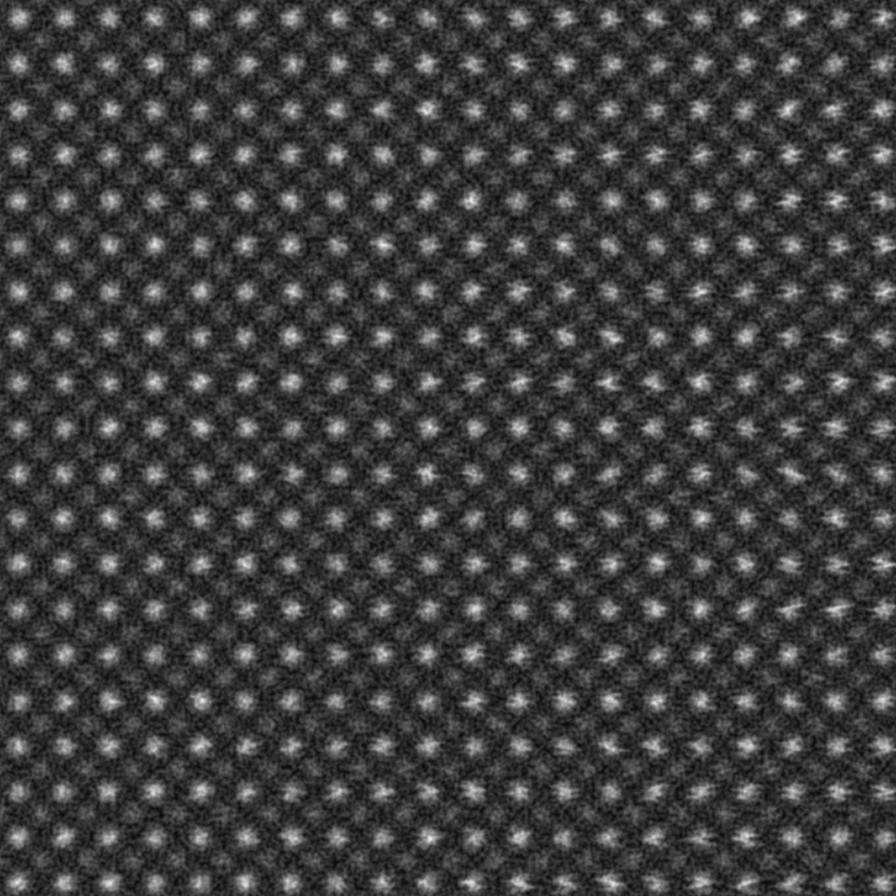
This pattern is drawn by a Shadertoy shader. Its source:

```glsl
#define PITCH 0.05078
#define ORIGIN vec2(0.0208, 0.0145)
#define SPOT_RADIUS 0.0075
#define BRIGHT_GAIN 0.57
#define FAINT_GAIN 0.21
#define BACKGROUND 0.135
#define GRAIN_SCALE 170.0
#define GRAIN_GAIN 0.16
#define SCAN_LINES 150.0
#define SCAN_JITTER 0.012
#define SPOT_DRIFT 0.0014

// Two pseudo-random values in 0..1 for a lattice cell
vec2 hash2(vec2 cell) {
    uvec2 q = uvec2(ivec2(cell) + 4096) * uvec2(1597u, 3812u + 1u);
    uint n = (q.x ^ q.y) * 747796u + 28913u;
    n = (n ^ (n >> 15)) * 2246822u + q.y;
    n = (n ^ (n >> 13)) * 32665u + q.x;
    n ^= n >> 16;
    return vec2(n & 65535u, ((n * 40503u) >> 12) & 65535u) / 65535.0;
}

vec2 gradient(vec2 cell) {
    float angle = 6.28319 * hash2(cell).x;
    return vec2(cos(angle), sin(angle));
}

float gradientNoise(vec2 p) {
    vec2 i = floor(p), f = p - i;
    vec2 u = f * f * f * (f * (f * 6.0 - 15.0) + 10.0);
    vec2 e = vec2(1.0, 0.0);
    float low = mix(dot(gradient(i), f),
                    dot(gradient(i + e.xy), f - e.xy), u.x);
    float high = mix(dot(gradient(i + e.yx), f - e.yx),
                     dot(gradient(i + e.xx), f - e.xx), u.x);
    return mix(low, high, u.y);
}

// Square lattice of soft spots, each slightly displaced and dimmed
float spotLattice(vec2 p, float seed) {
    vec2 cell = round(p / PITCH);
    vec2 variation = hash2(cell + seed);
    float rowDrift = hash2(vec2(seed, cell.y)).y - 0.5;
    vec2 d = p - cell * PITCH;
    d -= SPOT_DRIFT * (variation - 0.5 + vec2(0.0, rowDrift));
    float strength = mix(0.86, 1.14, variation.y);
    return strength * exp(-0.5 * dot(d, d) / (SPOT_RADIUS * SPOT_RADIUS));
}

void mainImage(out vec4 fragColor, in vec2 fragCoord) {
    vec2 uv = fragCoord / iResolution.y;

    // Scan lines slip sideways, more strongly toward the right
    float slip = gradientNoise(vec2(uv.x * 5.0, uv.y * SCAN_LINES));
    vec2 p = uv - ORIGIN;
    p.x += SCAN_JITTER * mix(0.3, 1.1, uv.x) * slip;

    // Bright spots on the lattice, faint ones at the cell centres
    float signal = BRIGHT_GAIN * spotLattice(p, 7.0)
                 + FAINT_GAIN * spotLattice(p - 0.5 * PITCH, 211.0);

    // Fine grain, a little stronger on the spots
    float grain = gradientNoise(uv * GRAIN_SCALE)
                + 0.6 * gradientNoise(uv * GRAIN_SCALE * 1.43 + 31.7);
    float level = BACKGROUND + signal + GRAIN_GAIN * (1.0 + signal) * grain;

    fragColor = vec4(vec3(clamp(level, 0.06, 0.9)), 1.0);
}
```
